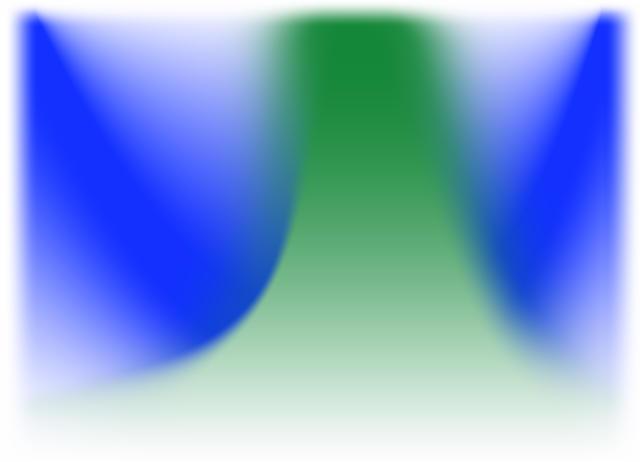
Reproduce this background procedurally as a WebGL 1 fragment shader.

```glsl
precision highp float;
// A soft green hill rises through a deep blue valley on a white sheet.
// Blue thickens down to a valley curve and then fades out towards the bottom;
// the hill is a band of varying half-width with a blurred rim and a halo.

uniform vec2 u_resolution;

const vec3 WHITE = vec3(0.995, 0.995, 1.0);
const vec3 BLUE = vec3(0.07, 0.19, 1.0);
const vec3 GREEN = vec3(0.08, 0.53, 0.22);

const float VALLEY_LEFT = 0.055;    // where the valley starts on each side
const float VALLEY_RIGHT = 0.94;
const float VALLEY_TOP = 0.03;
const float HILL_CENTER = 0.553;
const float HALO_WIDTH = 0.08;

// Depth below the top edge at which the blue is strongest
float valleyDepth(float x) {
  float l = clamp(x - VALLEY_LEFT, 0.0, 0.45);
  float r = clamp(VALLEY_RIGHT - x, 0.0, 0.27);
  return VALLEY_TOP + min(l * (2.9 - 3.2 * l), r * (4.6 - 8.5 * r));
}

// Blue coverage: ramps up to the valley curve, fades below it
float blueCover(float x, float depth) {
  float valley = valleyDepth(x);
  float above = 1.0 - pow(max(1.0 - depth / valley, 0.0), 1.3);
  float below = 1.0 - smoothstep(valley + 0.13, 0.98, depth);
  return above * pow(max(below, 0.0), 0.8);
}

// Horizontal distance outside the hill (x) and blur of its rim (y)
vec2 hillRim(float x, float depth) {
  float side = x - HILL_CENTER;
  float cap = smoothstep(-0.08, 0.1, depth);
  float flare = min(0.2 * exp2((depth - 0.811) * 12.3), 0.35);
  float leftWidth = 0.052 + 0.072 * depth + flare;
  float rightWidth = 0.055 + 0.235 * depth + 0.4 * flare;
  float leftBlur = 0.008 + 0.028 * (1.0 - smoothstep(0.0, 0.65, depth))
                 + 1.8 * flare * flare;
  float rightBlur = 0.045 + 0.2 * flare;
  // Ease between the sides so that no seam shows along the axis
  float right = smoothstep(-0.03, 0.03, side);
  float width = mix(leftWidth, rightWidth, right) * cap;
  return vec2(abs(side) - width, mix(leftBlur, rightBlur, right));
}

// White border: soft on the sides and the top
float frameMask(float x, float depth) {
  return smoothstep(0.008, 0.06, x)
       * smoothstep(0.0, 0.055, 1.0 - x)
       * smoothstep(0.0, 0.06, depth);
}

void main() {
  vec2 uv = gl_FragCoord.xy / u_resolution;
  float depth = 1.0 - uv.y;

  // Valley
  vec3 color = mix(WHITE, BLUE, blueCover(uv.x, depth));

  // Halo around the hill, weaker further down
  vec2 rim = hillRim(uv.x, depth);
  float reach = max(rim.x, 0.0) / HALO_WIDTH;
  float halo = exp(-reach * reach) * max(1.0 - 1.1 * depth, 0.0);
  color = mix(color, GREEN, halo);

  // Hill body, paling towards its foot
  float paling = 1.0 - smoothstep(0.1, 1.0, depth);
  vec3 hill = mix(WHITE, GREEN, pow(max(paling, 0.0), 0.6));
  color = mix(color, hill, smoothstep(-rim.y, rim.y, -rim.x));

  gl_FragColor = vec4(mix(WHITE, color, frameMask(uv.x, depth)), 1.0);
}
```
